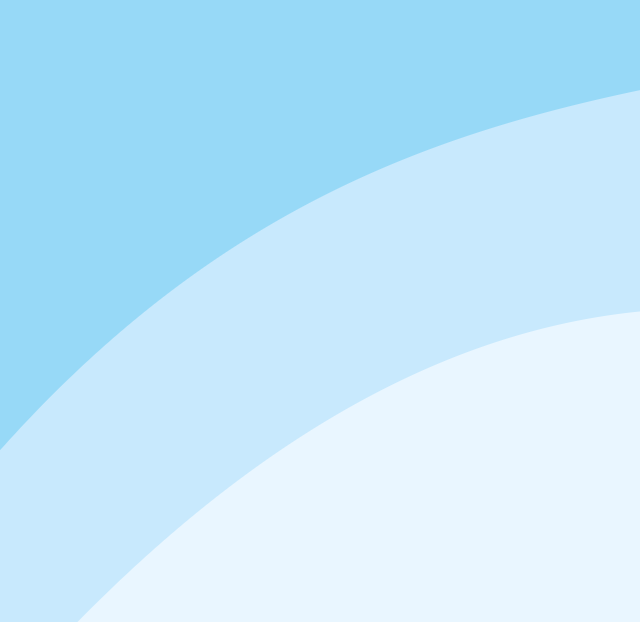
This background is drawn by a WebGL 1 fragment shader. Its source:

```glsl
precision highp float;
// Two pale hills of light rise to the right under a flat sky blue.
// Each hill is the area below a cubic curve, in units of the canvas;
// its edge is smoothed over one pixel, measured across the slope.

uniform vec2 u_resolution;

const vec3 SKY_BLUE = vec3(0.592, 0.851, 0.969);
const vec3 PALE_BLUE = vec3(0.784, 0.914, 0.992);
const vec3 ICE_WHITE = vec3(0.914, 0.965, 1.0);

// Cubic coefficients: constant, linear, quadratic, cubic
const vec4 OUTER_CURVE = vec4(0.2761, 1.1516, -0.7826, 0.2100);
const vec4 INNER_CURVE = vec4(0.0, 1.0468, -0.5587, 0.0159);
const float INNER_START = 0.1211; // where the inner curve leaves the floor

// Coverage of the area below a cubic curve at point p
float areaBelow(vec2 p, vec4 k) {
  float height = k.x + p.x * (k.y + p.x * (k.z + p.x * k.w));
  float slope = k.y + p.x * (2.0 * k.z + 3.0 * k.w * p.x);
  float pixelSlope = slope * u_resolution.y / u_resolution.x;
  float pixelDistance = (height - p.y) * u_resolution.y
                      / sqrt(1.0 + pixelSlope * pixelSlope);
  return clamp(pixelDistance + 0.5, 0.0, 1.0);
}

void main() {
  vec2 uv = gl_FragCoord.xy / u_resolution;

  // Layer the hills from back to front
  vec3 color = SKY_BLUE;
  color = mix(color, PALE_BLUE, areaBelow(uv, OUTER_CURVE));
  color = mix(color, ICE_WHITE,
              areaBelow(uv - vec2(INNER_START, 0.0), INNER_CURVE));

  gl_FragColor = vec4(color, 1.0);
}
```
